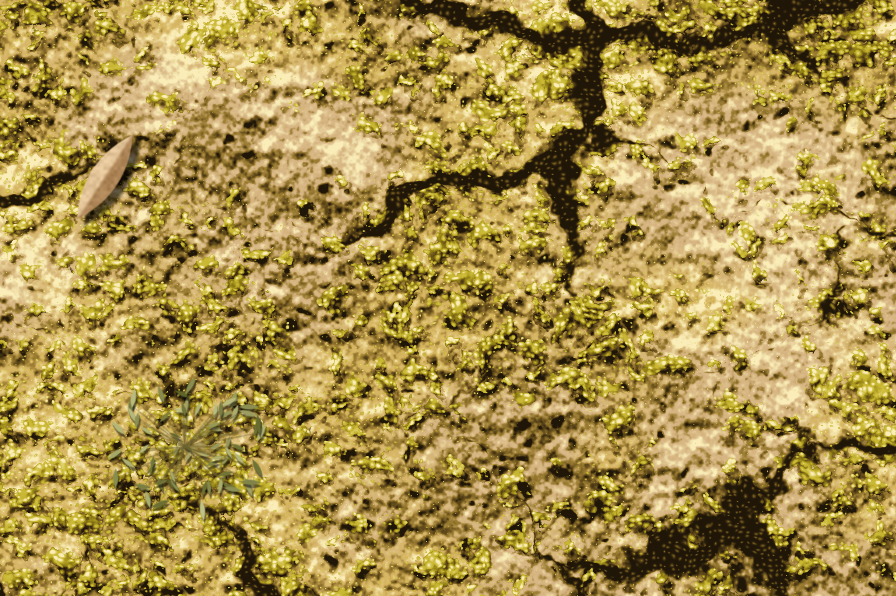
Write a Shadertoy shader that draws this texture.

```glsl
// Sunlit cracked earth with moss tufts, a dry leaf and a small weed.
const vec3 SHADOW = vec3(0.12, 0.085, 0.03);
const vec3 EARTH = vec3(0.38, 0.29, 0.10);
const vec3 GLOW = vec3(0.98, 0.93, 0.72);
const vec2 SUN = vec2(-0.35, 0.94);

float hash(vec2 p) { return fract(sin(dot(p, vec2(127.1, 311.7))) * 43758.5453); }
vec2 hash2(vec2 p) { return vec2(hash(p), hash(p + 41.3)); }

float noise(vec2 p) {
    vec2 i = floor(p), f = fract(p);
    f = f * f * (3.0 - 2.0 * f);
    float bottom = mix(hash(i), hash(i + vec2(1, 0)), f.x);
    float top = mix(hash(i + vec2(0, 1)), hash(i + vec2(1, 1)), f.x);
    return mix(bottom, top, f.y);
}

float fbm(vec2 p) {
    float sum = 0.0, amp = 0.52;
    for (int i = 0; i < 4; i++) {
        sum += amp * noise(p);
        p = mat2(1.6, 1.2, -1.2, 1.6) * p + 7.7;
        amp *= 0.5;
    }
    return sum;
}

vec2 noisePair(vec2 p) { return vec2(fbm(p), fbm(p + 31.0)) - 0.5; }

// Distance to the nearest border between jittered cells
float cellBorder(vec2 p) {
    vec2 nearest = vec2(9.0);
    float border = 9.0;
    for (int k = 0; k < 50; k++) {
        vec2 id = floor(p) + vec2(k % 5 - 2, (k / 5) % 5 - 2);
        vec2 d = id + 0.12 + 0.76 * hash2(id) - p;
        vec2 span = d - nearest;
        if (k < 25) nearest = dot(d, d) < dot(nearest, nearest) ? d : nearest;
        else if (dot(span, span) > 1e-4) border = min(border, dot(0.5 * (d + nearest), normalize(span)));
    }
    return border;
}

// Height of scattered domes; cover is the share of cells that hold one
float scatter(vec2 p, float seed, float cover) {
    float height = 0.0;
    for (int k = 0; k < 9; k++) {
        vec2 id = floor(p) + vec2(k % 3 - 1, k / 3 - 1);
        vec2 center = id + 0.2 + 0.6 * hash2(id + seed);
        float radius = 0.3 + 0.4 * hash(id + seed + 7.0);
        float present = smoothstep(0.0, 0.15, cover - hash(id + seed + 3.0));
        height = max(height, present * (1.0 - length(p - center) / radius));
    }
    return height;
}

// Leaf frame: x across the blade, y the signed distance
vec2 leaf(vec2 d, float angle, vec2 size) {
    vec2 axis = vec2(cos(angle), sin(angle));
    float along = dot(d, axis) / size.x, across = dot(d, vec2(-axis.y, axis.x));
    return vec2(across, abs(across) - size.y * (1.0 - along * along));
}

// Colour ramp from deep shade to sunlit glow
vec3 ramp(float tone, vec3 middle, vec3 light) {
    vec3 c = mix(SHADOW, EARTH, smoothstep(0.0, 0.3, tone));
    c = mix(c, middle, smoothstep(0.25, 0.48, tone));
    c = mix(c, light, smoothstep(0.45, 0.74, tone));
    return mix(c, GLOW, smoothstep(0.74, 1.25, tone));
}

// Sprigs radiating from one root; p is relative to it
vec3 drawWeed(vec3 color, vec2 p, float reach, float soft) {
    for (int i = 0; i < 64; i++) {
        vec2 rnd = hash2(vec2(i, 5.0));
        float angle = 6.2832 * rnd.x, turn = angle + 2.6 * (hash(rnd) - 0.5);
        vec2 tip = vec2(cos(angle), 0.8 * sin(angle)) * reach * sqrt(rnd.y);
        vec2 size = vec2(0.013, 0.0035) * (0.7 + 0.6 * rnd.y);
        float stem = leaf(p - 0.5 * tip, atan(tip.y, tip.x), vec2(0.5 * length(tip), 0.0015)).y;
        color = mix(color, vec3(0.42, 0.38, 0.18), 0.5 * smoothstep(soft, -soft, stem));
        color *= 1.0 - 0.5 * smoothstep(soft, -soft, leaf(p + 0.006 * SUN - tip, turn, size).y);
        vec3 green = mix(vec3(0.36, 0.38, 0.14), vec3(0.76, 0.77, 0.52), hash(rnd + 2.0));
        color = mix(color, green, smoothstep(soft, -soft, leaf(p - tip, turn, size).y));
    }
    return color;
}

void mainImage(out vec4 fragColor, in vec2 fragCoord) {
    vec2 p = fragCoord / iResolution.y;
    float soft = 1.2 / iResolution.y;
    float patches = fbm(p * 4.0 + 17.0), grain = noise(p * 170.0) - 0.5;
    // Cracks of varying width with crumbling edges
    vec2 jag = noisePair(p * 24.0 + 9.0);
    float width = mix(-0.008, 0.052, smoothstep(0.2, 0.65, noise(p * 2.6 + 3.0)));
    float gap = cellBorder((p + 0.2 * noisePair(p * 5.0) + 0.06 * jag) * vec2(2.2, 3.1)) - width;
    gap += 0.025 * (noise(p * 85.0) - 0.5);
    float crack = smoothstep(0.014, -0.012, gap);
    // Moss tufts made of tiny sprigs, denser in patches and beside cracks
    float cover = 0.48 + 1.6 * (patches - 0.5) + 0.25 * smoothstep(0.2, 0.0, gap);
    vec2 mossPos = (p + 0.02 * noisePair(p * 110.0) + 0.06 * jag) * vec2(24.0, 30.0);
    float tuft = scatter(mossPos, 11.0, cover), sunward = scatter(mossPos + 0.35 * SUN, 11.0, cover);
    float sprig = scatter((p + 0.02 * jag) * vec2(92.0, 108.0), 5.0, 0.9);
    float mossMask = smoothstep(0.08, 0.3, 1.3 * tuft + 0.55 * sprig - 0.4 + 0.3 * cover);
    // Tones of soil relief, pits and moss
    float sunny = smoothstep(0.48, 0.75, fbm(p * 3.2 + 60.0)) * (0.4 + 0.6 * p.y);
    float relief = fbm(p * 36.0) - fbm(p * 36.0 + 0.35 * SUN);
    float soilTone = 0.33 + 1.9 * relief + 0.42 * grain + 0.42 * sunny + 0.55 * fbm(p * 12.0 + 4.0);
    soilTone -= 0.34 * smoothstep(0.03, 0.4, sunward);
    soilTone -= 0.5 * smoothstep(0.3, 0.75, scatter((p + 0.04 * jag) * vec2(30.0, 36.0), 23.0, 0.35));
    float mossTone = 0.03 + 0.75 * tuft - 0.55 * sunward + 0.2 * sunny + 0.75 * sprig + 0.4 * noise(p * 125.0);
    // Shade beside and within the cracks
    float rim = 0.2 * smoothstep(0.05, 0.0, gap) * smoothstep(0.0, 0.01, width);
    float depthTone = 0.02 + 0.4 * sprig * sprig;
    vec3 soilLight = mix(vec3(0.84, 0.71, 0.51), vec3(0.84, 0.71, 0.38), smoothstep(0.36, 0.6, patches));
    vec3 soil = ramp(mix(soilTone - rim, depthTone, crack), vec3(0.60, 0.48, 0.19), soilLight);
    vec3 moss = ramp(mix(mossTone - rim, depthTone, crack), vec3(0.57, 0.50, 0.08), vec3(0.79, 0.72, 0.20));
    vec3 color = drawWeed(mix(soil, moss, mossMask), p - vec2(0.31, 0.25), 0.14, soft);
    // Dry leaf and its shadow
    vec2 leafPos = p - vec2(0.176, 0.703), leafSize = vec2(0.085, 0.024);
    color *= 1.0 - 0.6 * smoothstep(0.005, -0.005, leaf(leafPos - vec2(0.012, -0.01), 0.99, leafSize).y);
    vec2 blade = leaf(leafPos, 0.99, leafSize);
    vec3 dry = mix(vec3(0.68, 0.52, 0.34), vec3(0.89, 0.77, 0.60), smoothstep(-0.004, 0.004, blade.x));
    fragColor = vec4(mix(color, dry + 0.1 * grain, smoothstep(soft, -soft, blade.y)), 1.0);
}
```
